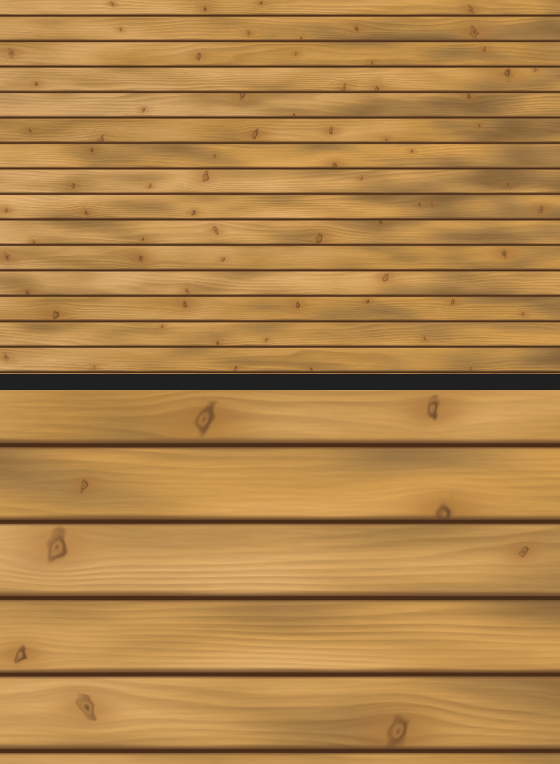
Top: the whole. Bottom: its middle third, enlarged.
Write a Shadertoy shader that draws this texture.

```glsl
// Horizontal timber cladding: stacked golden softwood boards split by dark grooves.
// Each board gets its own tone, warped growth rings, fine fibres and scattered knots;
// the rings bend around the knots, and grey weathering grows toward the right.

#define PITCH 0.0681        // board height, in canvas heights
#define FIRST_GROOVE 0.0045 // height of the lowest groove
#define GROOVE 0.0018       // half width of the dark gap
#define BEVEL 0.0056        // shaded rounding at the board edges
#define RINGS 6.5           // growth rings across a board
#define RING_DEPTH 0.36     // contrast of the rings
#define FIBRE_DEPTH 0.06    // contrast of the fine fibres
#define STAIN_DEPTH 0.13    // contrast of the broad stains
#define KNOT_CELL 0.23      // length of board that may hold one knot
#define KNOT_CHANCE 0.68
#define WEATHERING 0.9

const vec3 GOLD = vec3(0.760, 0.565, 0.290);
const vec3 PALE = vec3(0.785, 0.615, 0.395);
const vec3 WEATHERED = vec3(0.650, 0.495, 0.290);
const vec3 SOILED = vec3(0.510, 0.380, 0.230);
const vec3 LATEWOOD = vec3(0.520, 0.375, 0.205);
const vec3 KNOT_HALO = vec3(0.630, 0.420, 0.210);
const vec3 KNOT_CORE = vec3(0.370, 0.250, 0.150);
const vec3 EDGE = vec3(0.420, 0.290, 0.175);
const vec3 GAP = vec3(0.285, 0.175, 0.095);

vec2 hash2(vec2 p) {
    vec3 q = fract(p.xyx * vec3(0.1031, 0.1030, 0.0973));
    q += dot(q, q.yzx + 33.33);
    return fract((q.xx + q.yz) * q.zy);
}

float cornerSlope(vec2 cell, vec2 offset) {
    float angle = 6.2832 * hash2(cell).x;
    return dot(vec2(cos(angle), sin(angle)), offset);
}

// Gradient noise, roughly -0.7 to 0.7
float noise(vec2 p) {
    vec2 i = floor(p), f = p - i;
    vec2 u = f * f * f * (f * (f * 6.0 - 15.0) + 10.0);
    vec2 e = vec2(1.0, 0.0);
    return mix(mix(cornerSlope(i, f), cornerSlope(i + e, f - e), u.x),
               mix(cornerSlope(i + e.yx, f - e.yx), cornerSlope(i + 1.0, f - 1.0), u.x), u.y);
}

// Knots of one board; returns (core, halo, vertical bend of the grain)
vec3 knots(vec2 q, float row) {
    vec3 sum = vec3(0.0);
    float cell = floor(q.x / KNOT_CELL);
    for (float k = -1.0; k <= 1.0; k++) {
        vec2 id = vec2(cell + k + 40.0, row * 3.0 + 11.0);
        vec2 place = hash2(id), kind = hash2(id + 71.7);
        if (kind.x > KNOT_CHANCE) continue;
        float radius = mix(0.0038, 0.0125, kind.y * kind.y);
        vec2 center = vec2((cell + k + place.x) * KNOT_CELL, mix(0.08, 0.92, place.y) * PITCH);
        vec2 d = q - center;
        d.x += (kind.x - 0.35) * d.y;
        float ell = length(d * vec2(1.15, 0.75)) / radius;
        ell *= 1.0 + 0.7 * noise(d / radius * 0.9 + id);
        float rings = 0.62 + 0.38 * cos(ell * 7.0 + kind.x * 9.0);
        float crescent = 0.6 + 0.4 * smoothstep(-0.6, 0.6, d.x / radius);
        vec2 reach = d / (radius * vec2(4.5, 2.4));
        vec2 smear = d / (radius * vec2(3.6, 2.3));
        sum.x = max(sum.x, smoothstep(1.25, 0.55, ell) * rings * crescent);
        sum.y = max(sum.y, exp(-dot(smear, smear)));
        sum.z -= 0.85 * d.y * exp(-dot(reach, reach));
    }
    return sum;
}

// Bare wood at q: x along the board, y up from its lower groove
vec3 wood(vec2 q, float row) {
    vec2 tone = hash2(vec2(row + 5.0, 23.0));
    vec3 knot = knots(q, row);
    vec2 g = vec2(q.x + tone.x * 31.0, q.y + knot.z);
    float v = g.y / PITCH, seed = row * 9.7;

    // Growth rings, with long arches where the drift outruns the spacing
    float drift = 5.0 * noise(vec2(g.x * 1.3, v * 0.9 + seed))
                + 0.7 * noise(vec2(g.x * 7.0, v * 3.0 + seed));
    float phase = fract(v * RINGS * (0.75 + 0.5 * tone.y) + drift);
    float ring = smoothstep(0.1, 0.8, phase) * smoothstep(1.0, 0.82, phase);
    float strength = clamp(0.55 + 1.2 * noise(vec2(g.x * 2.6, v * 1.4 + seed + 50.0)), 0.1, 1.0);

    // Fine fibres and broad stains
    float fibre = noise(vec2(g.x * 16.0, g.y * 330.0 + seed))
                + 0.5 * noise(vec2(g.x * 60.0, g.y * 520.0 + seed));
    float stain = noise(vec2(g.x * 2.2, v * 0.9 + seed + 90.0))
                + 0.6 * noise(vec2(g.x * 7.0, v * 1.8 + seed));

    // Sun-bleached left, greyer right, soiled where the stain is deepest
    float across = q.x * iResolution.y / iResolution.x;
    float bleach = 0.85 - 1.1 * across + 0.9 * (tone.x - 0.5) - 0.9 * stain;
    vec3 col = mix(GOLD, PALE, clamp(bleach, 0.0, 1.0));
    float grey = stain + 0.5 * (across - 0.5) + 0.4 * (tone.y - 0.5);
    col = mix(col, WEATHERED, WEATHERING * smoothstep(-0.15, 0.5, grey));
    col = mix(col, SOILED, 0.7 * smoothstep(0.3, 0.85, grey));
    col = mix(col, LATEWOOD, RING_DEPTH * ring * strength);
    col *= 1.02 + FIBRE_DEPTH * fibre - STAIN_DEPTH * stain + 0.08 * (tone.y - 0.5);
    col = mix(col, KNOT_HALO, 0.55 * knot.y);
    return mix(col, KNOT_CORE, 0.8 * knot.x);
}

void mainImage(out vec4 fragColor, in vec2 fragCoord) {
    vec2 p = fragCoord / iResolution.y;
    float px = 1.0 / iResolution.y;
    float level = (p.y - FIRST_GROOVE) / PITCH;
    float row = floor(level);
    vec2 q = vec2(p.x, (level - row) * PITCH);
    vec3 col = wood(q, row + 2.0);

    // Rounded edges: deeper shade on the underside, thin on the top
    float wear = 1.0 + 0.6 * noise(vec2(p.x * 9.0, row * 5.3));
    float under = 1.0 - smoothstep(GROOVE, GROOVE + BEVEL * wear, q.y);
    float top = 1.0 - smoothstep(GROOVE, GROOVE + 0.5 * BEVEL, PITCH - q.y);
    col = mix(col, EDGE, max(0.9 * under, 0.65 * top));

    // Open gap between boards
    float gapDist = min(q.y, PITCH - q.y) - GROOVE * (0.7 + 0.3 * wear);
    col = mix(col, GAP, 1.0 - smoothstep(-0.7 * px, 0.7 * px, gapDist));

    fragColor = vec4(clamp(col, 0.0, 1.0), 1.0);
}
```
